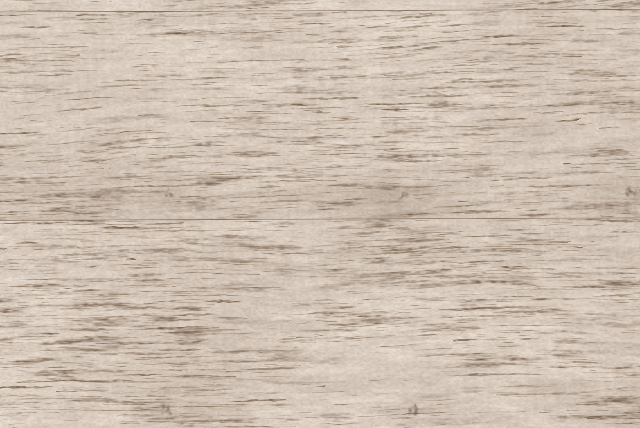
This texture is drawn by a Shadertoy shader. Its source:

```glsl
const vec3 CREAM = vec3(0.875, 0.825, 0.775);
const vec3 UMBER = vec3(0.50, 0.415, 0.345);
const vec3 STREAK_BROWN = vec3(0.43, 0.335, 0.235);
const vec3 KNOT_GREY = vec3(0.45, 0.38, 0.34);
const float PLANK_PITCH = 0.487;
const float PLANK_OFFSET = 0.002;
const float SEAM_SLOPE = 0.004;
const float SEAM_HALF_WIDTH = 0.0007;
const float FIBRE_SLOPE = 0.025;
const float BASE_SHADE = 0.088;
const float GRAIN_AMOUNT = 0.17;
const float FIBRE_AMOUNT = 0.27;
const float CLOUD_AMOUNT = 0.22;
const float STREAK_DENSITY = 0.62;
const int DASH_LAYERS = 8;
const int KNOT_COUNT = 6;

float hash(vec2 p) {
    return fract(sin(dot(p, vec2(127.1, 311.7))) * 43758.5453);
}

float noise(vec2 p) {
    vec2 i = floor(p), f = fract(p);
    f = f * f * (3.0 - 2.0 * f);
    return mix(mix(hash(i), hash(i + vec2(1, 0)), f.x),
               mix(hash(i + vec2(0, 1)), hash(i + vec2(1, 1)), f.x), f.y);
}

float fbm(vec2 p) {
    float sum = 0.0, amp = 0.5;
    for (int i = 0; i < 4; i++) {
        sum += amp * noise(p);
        p = p * 2.03 + 17.3;
        amp *= 0.5;
    }
    return sum / 0.9375;
}

// One thin, tapered pore mark per occupied cell
float dashes(vec2 q, vec2 cell, float seed, float density, float soft) {
    float row = floor(q.y / cell.y);
    float u = q.x / cell.x + 9.0 * hash(vec2(row, seed));
    vec2 id = vec2(floor(u), row) + seed * 17.0;
    vec2 f = (vec2(fract(u), fract(q.y / cell.y)) - 0.5) * cell;
    float r = hash(id + 3.1);
    float halfLength = cell.x * mix(0.14, 0.48, r * r);
    float slack = cell.x * 0.5 - halfLength;
    f.x -= slack * (2.0 * hash(id + 5.7) - 1.0);
    f.y -= cell.y * 0.4 * (hash(id + 8.3) - 0.5);
    f.y += 0.0022 * (noise(vec2(q.x * 45.0, row + seed)) - 0.5);
    float s = f.x / halfLength;
    float taper = max(1.0 - s * s, 0.0);
    float slender = min(halfLength / 0.045, 1.0);
    float ragged = 0.25 + 1.4 * noise(q * vec2(90.0, 260.0));
    float thick = mix(0.0004, 0.0030, pow(hash(id + 1.9), 3.0)) * slender * taper * ragged;
    float mark = smoothstep(soft, -soft, abs(f.y) - thick);
    float present = step(hash(id + 6.4), density);
    return mark * smoothstep(0.0, 0.6, taper) * present * mix(0.35, 1.0, hash(id + 2.2));
}

void mainImage(out vec4 fragColor, in vec2 fragCoord) {
    vec2 p = fragCoord / iResolution.y;
    float soft = max(0.0012, 0.6 / iResolution.y);

    // Plank layout and gently wavy fibre coordinates
    float boardY = (p.y + PLANK_OFFSET - SEAM_SLOPE * p.x) / PLANK_PITCH;
    float plank = max(floor(boardY), 0.0);
    float height = boardY - plank;
    vec2 q = p + plank * vec2(7.3, 3.9);
    q.y += 0.022 * (noise(q * vec2(2.6, 5.0)) - 0.5) - FIBRE_SLOPE * p.x;

    // Bleached base with clouds, stretched fibres and fine grain
    float cloud = fbm(q * vec2(2.2, 5.0) + 4.0);
    float lowBand = smoothstep(0.42, 0.05, height) * smoothstep(0.3, 0.65, cloud);
    float shade = BASE_SHADE + CLOUD_AMOUNT * (cloud - 0.5) + 0.07 * lowBand;
    shade += FIBRE_AMOUNT * (fbm(q * vec2(11.0, 70.0)) - 0.5);
    shade += GRAIN_AMOUNT * (noise(p * vec2(190.0, 290.0)) - 0.5);
    shade += 0.10 * (noise(q * vec2(55.0, 190.0) + 31.0) - 0.5);

    // Clustered, broken smears of worn pores
    float cluster = smoothstep(0.25, 0.75, fbm(q * vec2(3.4, 13.0) + 51.0));
    float smear = smoothstep(0.53, 0.80, fbm(q * vec2(9.0, 90.0) + 23.0));
    float rough = 0.2 + 1.6 * noise(q * vec2(85.0, 270.0));
    shade += smear * rough * (0.14 + 0.40 * cluster);

    // Greyish knots: wide stained halo with a small broken core
    float knot = 0.0;
    for (int i = 0; i < KNOT_COUNT; i++) {
        float n = float(i);
        vec2 jitter = vec2(hash(vec2(n, 2.0)), hash(vec2(n, 7.0))) - 0.5;
        vec2 centre = vec2(0.41 + 0.53 * floor(n / 2.0), mix(0.05, 0.55, mod(n, 2.0)));
        vec2 d = p - centre - jitter * vec2(0.06, 0.03);
        float stain = exp(-dot(d / vec2(0.085, 0.06), d / vec2(0.085, 0.06)));
        shade += 0.32 * stain * fbm(p * vec2(24.0, 60.0));
        d += 0.022 * (vec2(noise(p * 90.0), noise(p * 90.0 + 9.0)) - 0.5);
        float core = smoothstep(0.015, 0.003, length(d * vec2(1.0, 0.85)));
        knot = max(knot, core * (0.1 + 0.75 * noise(p * 170.0)));
    }
    vec3 color = mix(CREAM, UMBER, clamp(shade, -0.12, 1.0));
    color = mix(color, KNOT_GREY, knot);

    // Crisp pore marks in several sizes, with patchy pigment
    float marks = 0.0;
    for (int i = 0; i < DASH_LAYERS; i++) {
        float n = float(i);
        vec2 cell = mix(vec2(0.07, 0.010), vec2(0.36, 0.030), n / float(DASH_LAYERS - 1));
        float density = STREAK_DENSITY * (0.08 + 0.92 * cluster);
        marks = max(marks, dashes(q + n * 0.137, cell, n + 1.0, density, soft));
    }
    float pigment = 0.45 + 0.75 * noise(q * vec2(120.0, 300.0) + 70.0);
    color = mix(color, STREAK_BROWN, min(0.85 * marks * pigment, 0.9));

    // Thin dark joints between planks
    float joint = max(floor(boardY + 0.5), 1.0);
    float gap = abs(boardY - joint) * PLANK_PITCH;
    float seam = smoothstep(soft, -soft, gap - SEAM_HALF_WIDTH);
    color = mix(color, UMBER * 0.9, seam * (0.6 + 0.4 * noise(vec2(p.x * 12.0, joint))));

    fragColor = vec4(color, 1.0);
}
```
